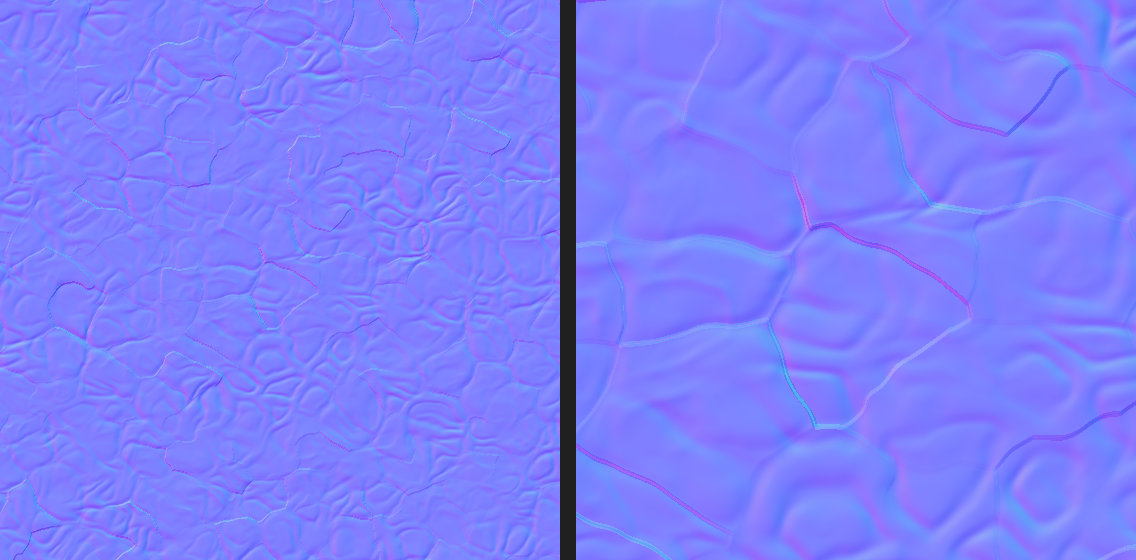
Left, the full canvas; right, a detail of the centre.
This texture map is drawn by a Shadertoy shader. Its source:

```glsl
vec2 hash2(vec2 p)
{
    vec3 q = fract(p.xyx * vec3(0.1031, 0.1030, 0.0973));
    q += dot(q, q.yzx + 33.33);
    return fract((q.xx + q.yz) * q.zy);
}

// Two independent channels of smooth value noise in 0..1
vec2 noise2(vec2 p)
{
    vec2 i = floor(p), f = fract(p);
    vec2 u = f * f * f * (f * (f * 6.0 - 15.0) + 10.0);
    vec2 low = mix(hash2(i), hash2(i + vec2(1, 0)), u.x);
    vec2 high = mix(hash2(i + vec2(0, 1)), hash2(i + vec2(1, 1)), u.x);
    return mix(low, high, u.y);
}

// Returns rounded distance to the cell border and a random value per cell
vec2 cells(vec2 p, float seed)
{
    vec2 i = floor(p), f = fract(p);
    vec2 nearest = vec2(0), home = vec2(0);
    float best = 8.0;
    for (int y = -1; y <= 1; y++)
    for (int x = -1; x <= 1; x++)
    {
        vec2 g = vec2(x, y);
        vec2 r = g + hash2(i + g + seed) - f;
        if (dot(r, r) < best) { best = dot(r, r); nearest = r; home = g; }
    }
    const float sharpness = 16.0;
    float sum = 0.0;
    for (int y = -2; y <= 2; y++)
    for (int x = -2; x <= 2; x++)
    {
        vec2 g = home + vec2(x, y);
        vec2 r = g + hash2(i + g + seed) - f;
        vec2 across = r - nearest;
        if (dot(across, across) > 1e-4)
            sum += exp(-sharpness * dot(0.5 * (r + nearest), normalize(across)));
    }
    return vec2(-log(sum + 1e-6) / sharpness, hash2(i + home + seed + 57.0).x);
}

// Raised or sunken plates with a fading crease at an inset from their borders
float plates(vec2 p, float count, float width, float inset, float seed)
{
    vec2 cell = cells(p * count, seed);
    float d = cell.x / count - inset;
    vec2 fade = noise2(p * 15.0 + seed);
    float crease = exp(-d * d / (width * width)) * (fade.x * 2.2 - 0.6);
    float plate = (cell.y - 0.5) * smoothstep(-0.9 * width, 0.9 * width, d + 0.9 * width * step(inset, 0.0));
    return width * (0.19 * crease + 0.27 * plate * smoothstep(0.1, 0.7, fade.y));
}

float height(vec2 uv)
{
    vec2 p = uv * vec2(0.9, 1.0);
    vec2 warped = p + 0.026 * (noise2(p * 12.0) - 0.5)
                    + 0.016 * (noise2(p * 27.0 + 7.0) - 0.5)
                    + 0.005 * (noise2(p * 62.0 + 31.0) - 0.5);
    float h = plates(warped, 15.0, 0.0056, 0.0, 11.0);
    h += plates(warped + 0.37, 17.0, 0.0046, 0.0095, 83.0);

    // Soft undulation and fine wrinkles
    h += 0.0012 * noise2(p * 18.0 + 3.0).x;
    h += 0.0009 * noise2(warped * 38.0 + 19.0).x;
    h += 0.0004 * noise2(warped * 80.0 + 41.0).y;
    return h;
}

vec2 slope(vec2 uv, float e)
{
    vec2 dx = vec2(e, 0), dy = vec2(0, e);
    return vec2(height(uv + dx) - height(uv - dx),
                height(uv + dy) - height(uv - dy)) / (2.0 * e);
}

// Tangent-space normal with the green axis pointing down
vec3 encodeNormal(vec2 s, float relief)
{
    vec3 n = normalize(vec3(-s.x * relief, s.y * relief, 1.0));
    return 0.5 + 0.5 * n;
}

void mainImage(out vec4 fragColor, in vec2 fragCoord)
{
    vec2 uv = fragCoord / iResolution.y;
    vec3 color = encodeNormal(slope(uv, 0.0016), 1.08);
    color.rg += vec2(-0.003, 0.004);
    fragColor = vec4(color, 1.0);
}
```
